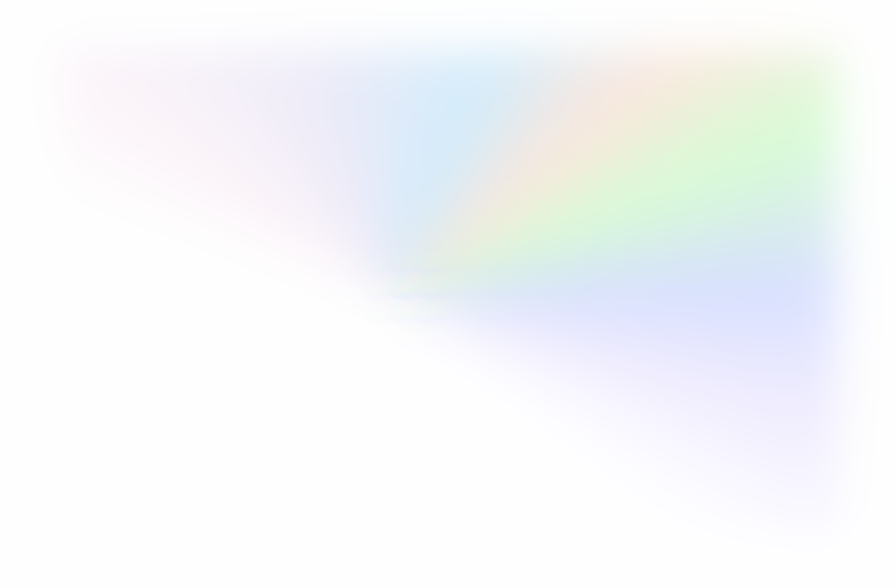
A WebGL 2 fragment shader for this background:

```glsl
#version 300 es
precision highp float;
// A soft pastel fan on white: colour stops swept by angle around a hub,
// blurred with a small Gaussian kernel, then faded by a soft-edged panel.
// Lengths are in canvas heights; angles are degrees from the right, upwards.

uniform vec2 u_resolution;
out vec4 fragColor;

const float ASPECT = 1.524;               // design width / height
const vec2 HUB = vec2(0.665, 0.496);      // point the rays start from
const vec2 PANEL_MIN = vec2(0.099, 0.083);
const vec2 PANEL_MAX = vec2(1.423, 0.913);
const float BLUR = 0.040;                 // standard deviation of the blur
const float TAP_STEP = 1.05;              // sample spacing in deviations
const vec2 FAN_AXIS = vec2(0.477, 0.879); // middle direction of the fan
const float FAN_SPREAD = 0.22;            // how far the fan dips behind it
const float FAN_MARGIN = 0.15;            // reach of the blur past the fan

const vec3 PAPER = vec3(0.998);
const vec3 MIST = vec3(0.985, 0.980, 1.000);
const vec3 LAVENDER = vec3(0.937, 0.925, 0.996);
const vec3 PERIWINKLE = vec3(0.845, 0.875, 1.000);
const vec3 MINT = vec3(0.845, 0.990, 0.835);
const vec3 PEACH = vec3(0.985, 0.905, 0.865);
const vec3 SKY = vec3(0.820, 0.925, 0.985);
const vec3 LILAC = vec3(0.925, 0.918, 0.972);
const vec3 BLUSH = vec3(0.988, 0.958, 0.977);

// Linear ramp from 0 at a to 1 at b
float ramp(float a, float b, float x) {
    return clamp((x - a) / (b - a), 0.0, 1.0);
}

// Sharp angular gradient, from lower right round to the left
vec3 fan(vec2 d) {
    float angle = degrees(atan(d.y, d.x + 1e-6));
    vec3 color = mix(PAPER, MIST, ramp(-41.0, -31.0, angle));
    color = mix(color, LAVENDER, ramp(-31.0, -15.0, angle));
    color = mix(color, PERIWINKLE, ramp(-15.0, 1.5, angle));
    color = mix(color, MINT, ramp(1.5, 21.0, angle));
    color = mix(color, PEACH, ramp(21.0, 40.0, angle));
    color = mix(color, SKY, ramp(40.0, 67.0, angle));
    color = mix(color, LILAC, ramp(67.0, 108.0, angle));
    color = mix(color, BLUSH, ramp(108.0, 146.0, angle));
    return mix(color, PAPER, ramp(146.0, 164.0, angle));
}

// Gaussian average of the fan over five by five samples
vec3 blurredFan(vec2 d) {
    vec3 sum = vec3(0.0);
    float total = 0.0;
    for (int y = -2; y <= 2; y++) {
        for (int x = -2; x <= 2; x++) {
            vec2 offset = vec2(x, y) * TAP_STEP;
            float weight = exp(-0.5 * dot(offset, offset));
            sum += weight * fan(d + offset * BLUR);
            total += weight;
        }
    }
    return sum / total;
}

// Logistic approximation of a blurred step
vec2 softStep(vec2 d) {
    return 1.0 / (1.0 + exp(-1.702 * d / BLUR));
}

float panelMask(vec2 p) {
    vec2 m = softStep(p - PANEL_MIN) * softStep(PANEL_MAX - p);
    return m.x * m.y;
}

void main() {
    vec2 p = gl_FragCoord.xy / u_resolution * vec2(ASPECT, 1.0);
    vec2 d = p - HUB;
    vec3 color = PAPER;
    float mask = panelMask(p);

    // Blur only where the fan can reach
    float reach = dot(d, FAN_AXIS) + FAN_SPREAD * length(d) + FAN_MARGIN;
    if (reach > 0.0 && mask > 0.004) {
        color = mix(PAPER, blurredFan(d), mask);
    }
    fragColor = vec4(color, 1.0);
}
```
